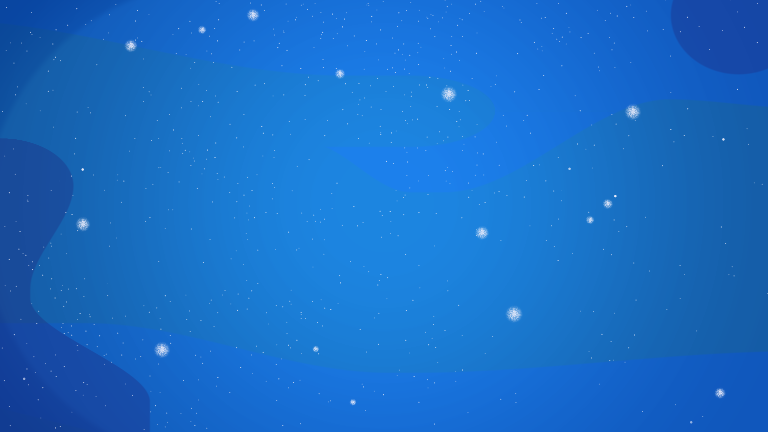
A Shadertoy shader for this background:

```glsl
// Blue night sky: soft overlapping waves under a radial glow, with fine dust and sparkling stars.

const vec3 TEAL_CORE = vec3(0.11, 0.52, 0.88);
const vec3 TEAL_RIM  = vec3(0.08, 0.36, 0.65);
const vec3 BLUE_CORE = vec3(0.11, 0.50, 0.93);
const vec3 BLUE_RIM  = vec3(0.06, 0.34, 0.75);
const vec3 SHADE     = vec3(0.12, 0.16, 0.50);
const vec3 NAVY      = vec3(0.00, 0.20, 0.55);
const vec3 STAR      = vec3(0.91, 0.92, 0.98);

// Centre x, centre y and radius of each large star, in canvas heights
const vec3 SPARKLES[15] = vec3[15](
    vec3(0.303, 0.894, 0.015), vec3(0.468, 0.931, 0.010), vec3(0.586, 0.965, 0.015),
    vec3(0.787, 0.829, 0.012), vec3(1.039, 0.782, 0.019), vec3(1.465, 0.741, 0.019),
    vec3(0.192, 0.481, 0.017), vec3(1.116, 0.461, 0.016), vec3(1.407, 0.528, 0.012),
    vec3(1.366, 0.491, 0.010), vec3(1.190, 0.273, 0.020), vec3(0.375, 0.190, 0.019),
    vec3(1.667, 0.090, 0.013), vec3(0.817, 0.069, 0.008), vec3(0.731, 0.192, 0.008));

float hash(vec2 p) {
    vec3 q = fract(p.xyx * 0.1031);
    q += dot(q, q.yzx + 33.33);
    return fract((q.x + q.y) * q.z);
}

float noise(vec2 p) {
    vec2 i = floor(p), f = smoothstep(0.0, 1.0, fract(p));
    return mix(mix(hash(i), hash(i + vec2(1, 0)), f.x),
               mix(hash(i + vec2(0, 1)), hash(i + vec2(1, 1)), f.x), f.y);
}

// Antialiased inside mask: 1 where d is positive
float cover(float d, float px) {
    return smoothstep(-px, px, d);
}

// Profile of a rounded end: 1 before the start, falling to 0 at start + size
float roundEnd(float v, float start, float size) {
    float t = clamp((v - start) / size, 0.0, 1.0);
    return sqrt(1.0 - t * t);
}

// Upper blue wave, with a teal lobe reaching in from the left
float upperWave(vec2 p, float px) {
    float ground = 0.555 + 0.115 * (1.0 - smoothstep(0.71, 0.95, p.x))
                 + 0.215 * smoothstep(1.03, 1.55, p.x)
                 - 0.020 * smoothstep(1.55, 1.85, p.x);
    float crest = 0.955 - 0.13 * smoothstep(-0.15, 0.8, p.x);
    float lobe = roundEnd(p.x, 0.95, 0.196);
    float top = mix(0.743, crest, lobe);
    float bottom = 0.743 - 0.083 * lobe;
    float inLobe = cover(top - p.y, px) * cover(p.y - bottom, px);
    return cover(p.y - ground, px) * (1.0 - inLobe);
}

float lowerWave(vec2 p, float px) {
    float crest = 0.252 - 0.115 * smoothstep(0.2, 0.9, p.x)
                + 0.05 * smoothstep(0.95, 1.85, p.x);
    return cover(crest - p.y, px);
}

// Dark wavy shape along the left side
float leftShade(vec2 p, float px) {
    float edge = 0.07 + 0.10 * smoothstep(0.33, 0.57, p.y)
               + 0.277 * (1.0 - smoothstep(0.07, 0.31, p.y));
    edge *= roundEnd(p.y, 0.57, 0.11);
    return cover(edge - p.x, px) * cover(0.68 - p.y, px);
}

// One jittered dot per cell, kept when its hash is below the density
float dust(vec2 p, float cells, float density, float radius, float px) {
    vec2 id = floor(p * cells);
    vec2 jitter = vec2(hash(id + 3.7), hash(id + 119.3));
    vec2 centre = (id + 0.08 + 0.84 * jitter) / cells;
    float kept = step(hash(id + 271.1), density) * (0.55 + 0.45 * hash(id + 41.9));
    return kept * cover(radius - length(p - centre), 0.5 * px);
}

// Bright core with a round, speckled halo
float sparkle(vec2 q, float radius) {
    float r = length(q) / radius;
    float grain = hash(floor(q / radius * 8.0) + 50.0);
    float halo = (1.0 - smoothstep(0.3, 1.1, r)) * (0.35 + 0.65 * grain);
    return max(halo, 0.9 * exp(-4.5 * r * r));
}

void mainImage(out vec4 fragColor, in vec2 fragCoord) {
    vec2 p = fragCoord / iResolution.y;
    float px = 1.0 / iResolution.y;

    // Radial glow with faint concentric steps
    float fall = smoothstep(0.08, 1.0, length(p - vec2(0.89, 0.53)));
    fall = mix(fall, floor(fall * 18.0 + 0.5) / 18.0, 0.4);
    vec3 teal = mix(TEAL_CORE, TEAL_RIM, fall);
    vec3 blue = mix(BLUE_CORE, BLUE_RIM, fall);

    // Waves, less distinct towards the left
    float waves = max(upperWave(p, px), lowerWave(p, px));
    float cornerHill = cover(0.055 - 0.25 * p.x - p.y, px);
    float strength = mix(0.65, 0.88, smoothstep(0.2, 1.0, p.x));
    vec3 color = mix(teal, blue, waves * strength * (1.0 - 0.6 * cornerHill));

    // Darker left corners outside a large circle
    float outside = length(p - vec2(0.52, 0.486)) - 0.558;
    float leftSide = 1.0 - smoothstep(0.28, 0.42, p.x);
    float corner = 0.22 * smoothstep(-0.01, 0.01, outside) + 0.28 * smoothstep(-0.04, 0.15, outside);
    color = mix(color, NAVY, corner * leftSide);

    // Violet shadows
    color = mix(color, SHADE, 0.36 * leftShade(p, px));
    float disc = 1.0 - length((p - vec2(1.71, 0.965)) / vec2(0.157, 0.137));
    color = mix(color, SHADE, 0.36 * cover(disc * 0.14, px));

    // Stars: dust gathers in drifts and thins out towards the lower right
    float thin = smoothstep(0.9, 1.9, p.x + 0.5 * (1.0 - p.y));
    float density = mix(0.22, 0.06, thin) * (0.4 + 1.2 * noise(p * 5.0 + 7.0));
    density *= 1.0 + 0.7 * smoothstep(0.55, 0.0, length(p - vec2(1.05, 0.8)));
    float light = 0.85 * dust(p, 37.0, density, 0.0012, px);
    light = max(light, 0.7 * dust(p + 5.3, 53.0, 0.5 * density, 0.0010, px));
    light = max(light, dust(p + 2.3, 9.0, 0.05, 0.0028, px));
    for (int i = 0; i < SPARKLES.length(); i++) {
        light = max(light, sparkle(p - SPARKLES[i].xy, SPARKLES[i].z));
    }
    fragColor = vec4(mix(color, STAR, light), 1.0);
}
```
